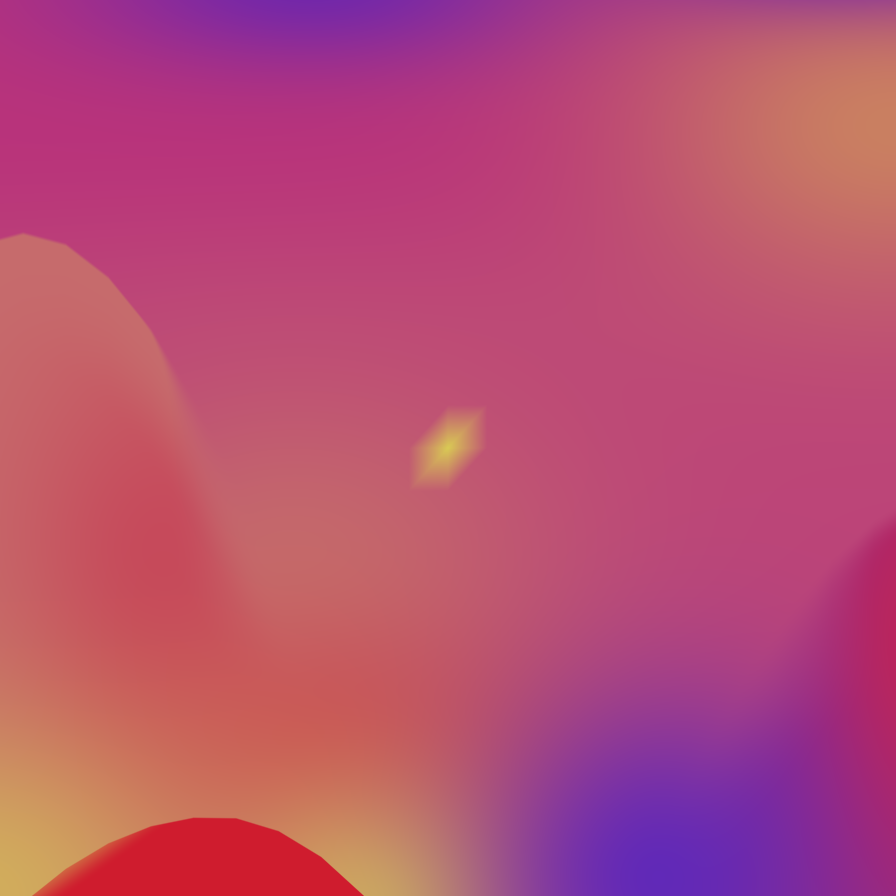
This background is drawn by a Shadertoy shader. Its source:

```glsl
struct Glow { vec2 centre; vec2 radius; vec3 tint; };
struct Hill { vec2 crest; vec2 curve; float flare; };  // curve: left and right flank

// Base colours
const vec3 MAGENTA = vec3(0.725, 0.20, 0.48);
const vec3 ROSE    = vec3(0.737, 0.265, 0.47);
const vec3 PEACH   = vec3(0.775, 0.42, 0.425);
const vec3 PLUM    = vec3(0.56, 0.17, 0.55);
const vec3 ORANGE  = vec3(0.82, 0.45, 0.27);
const vec3 RED     = vec3(0.81, 0.11, 0.18);
const vec3 VIOLET  = vec3(0.44, 0.15, 0.67);
const vec3 LEMON   = vec3(0.82, 0.68, 0.36);
const vec3 SPARK   = vec3(0.85, 0.79, 0.33);

// Soft lights
const Glow TOP_VIOLET    = Glow(vec2(0.36, 1.02), vec2(0.27, 0.095), VIOLET);
const Glow CORNER_VIOLET = Glow(vec2(0.95, 1.06), vec2(0.25, 0.07), VIOLET);
const Glow AMBER         = Glow(vec2(1.00, 0.86), vec2(0.30, 0.20), vec3(0.79, 0.50, 0.38));
const Glow DUST          = Glow(vec2(0.33, 0.35), vec2(0.30, 0.23), vec3(0.77, 0.42, 0.42));
const Glow HILL_CORE     = Glow(vec2(0.18, 0.35), vec2(0.16, 0.26), vec3(0.775, 0.28, 0.355));
const Glow CRIMSON       = Glow(vec2(1.02, 0.26), vec2(0.12, 0.30), vec3(0.74, 0.145, 0.35));
const Glow CORAL         = Glow(vec2(0.36, 0.17), vec2(0.24, 0.14), vec3(0.79, 0.32, 0.33));
const Glow LEFT_LEMON    = Glow(vec2(-0.03, 0.0), vec2(0.25, 0.20), LEMON);
const Glow MID_LEMON     = Glow(vec2(0.42, -0.02), vec2(0.16, 0.14), LEMON);
const Glow INDIGO        = Glow(vec2(0.735, 0.02), vec2(0.19, 0.20), vec3(0.38, 0.16, 0.72));

// Hills and their faceted outline
const Hill LEFT_HILL  = Hill(vec2(0.026, 0.741), vec2(5.6), 2.85);
const Hill RIGHT_HILL = Hill(vec2(1.11, 0.473), vec2(2.9), 0.0);
const Hill RED_HILL   = Hill(vec2(0.24, 0.0885), vec2(2.1, 3.2), 0.0);
const float FACET_WIDTH = 0.0475;
const float FACET_START = 0.026;

const vec2 SPARK_CENTRE = vec2(0.5);
const vec2 SPARK_SIZE   = vec2(0.0437, 0.048);

float falloff(Glow g, vec2 p) {
    vec2 d = (p - g.centre) / g.radius;
    return exp(-dot(d, d));
}

vec3 addGlow(vec3 colour, Glow g, vec2 p) {
    return mix(colour, g.tint, falloff(g, p));
}

float profile(Hill h, float x) {
    float dx = x - h.crest.x;
    float curve = dx < 0.0 ? h.curve.x : h.curve.y;
    return h.crest.y - curve * dx * dx / (1.0 + h.flare * dx * dx);
}

// Height of the hill above p, joined by straight facets
float depthInside(Hill h, vec2 p) {
    float cell = (p.x - FACET_START) / FACET_WIDTH;
    float x0 = floor(cell) * FACET_WIDTH + FACET_START;
    return mix(profile(h, x0), profile(h, x0 + FACET_WIDTH), fract(cell)) - p.y;
}

// Linear hexagonal tent, one at the centre and zero at the rim
float hexTent(vec2 p) {
    vec2 a = abs(p);
    return max(0.0, 1.0 - max(max(a.x, a.y), abs(p.x - p.y)));
}

void mainImage(out vec4 fragColor, in vec2 fragCoord) {
    vec2 uv = fragCoord / iResolution.xy;
    float pixel = 1.0 / iResolution.y;

    // Sky
    vec3 colour = mix(ROSE, MAGENTA, smoothstep(0.62, 0.86, uv.y));
    colour = addGlow(colour, TOP_VIOLET, uv);
    colour = addGlow(colour, AMBER, uv);
    colour = addGlow(colour, CORNER_VIOLET, uv);
    colour = addGlow(colour, DUST, uv);

    // Left hill, crisp at the crest and dissolving downhill
    float depth = depthInside(LEFT_HILL, uv);
    float softness = mix(0.25, 0.004, smoothstep(0.3, 0.65, uv.y));
    float core = falloff(HILL_CORE, uv) * smoothstep(0.0, 0.15, depth);
    vec3 hill = mix(PEACH, HILL_CORE.tint, core);
    colour = mix(colour, hill, smoothstep(-pixel, softness, depth));

    // Right hill
    depth = depthInside(RIGHT_HILL, uv);
    softness = mix(0.2, 0.035, smoothstep(0.2, 0.42, uv.y));
    hill = addGlow(PLUM, CRIMSON, uv);
    colour = mix(colour, hill, smoothstep(-pixel, softness, depth));

    // Lights along the ground
    colour = addGlow(colour, CORAL, uv);
    colour = addGlow(colour, LEFT_LEMON, uv);
    colour = addGlow(colour, MID_LEMON, uv);
    colour = addGlow(colour, INDIGO, uv);

    // Red hill with an orange left flank
    depth = depthInside(RED_HILL, uv);
    hill = mix(ORANGE, RED, smoothstep(0.015, 0.075, uv.x - 1.42 * uv.y));
    colour = mix(colour, hill, smoothstep(-pixel, pixel, depth));

    // Central spark
    colour = mix(colour, SPARK, hexTent((uv - SPARK_CENTRE) / SPARK_SIZE));

    fragColor = vec4(colour, 1.0);
}
```
